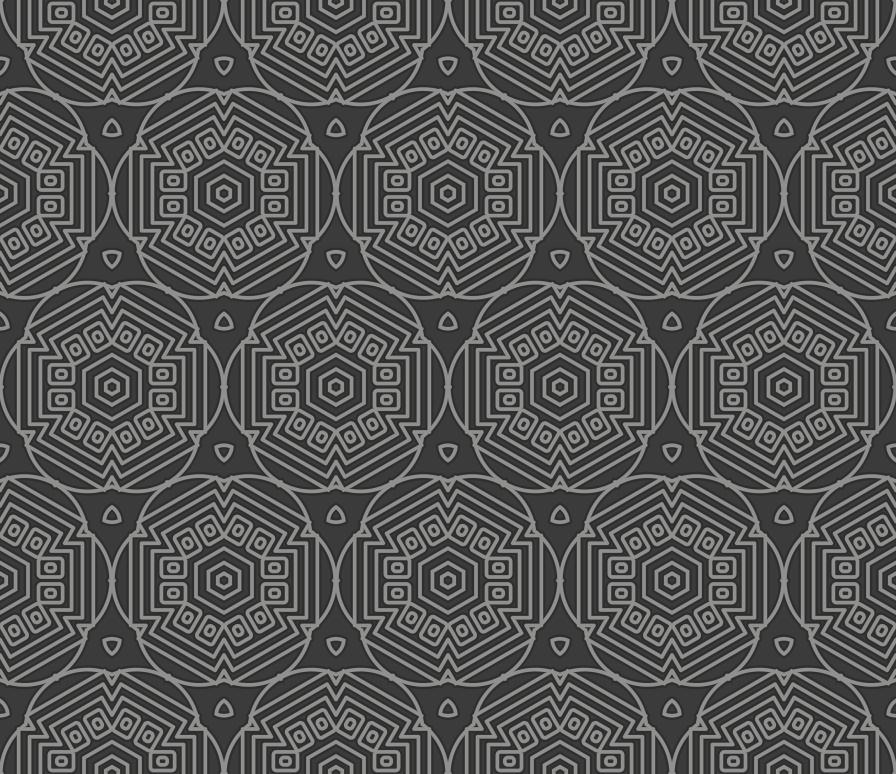
Give the GLSL for this pattern, as a WebGL 2 fragment shader.

```glsl
#version 300 es
precision highp float;
// Hexagonal lattice of scalloped medallions in grey line work on charcoal.

uniform vec2 u_resolution;
out vec4 fragColor;

// Repeats: medallions per row, and pairs of staggered rows
const vec2 REPEATS = vec2(4.0, 2.0);
const float SQRT3 = 1.7320508;

// Lengths in motif units; neighbouring centres are PITCH apart
const float PITCH = 288.0;
const float HALF_LINE = 2.4;
const vec3 HEXAGONS = vec3(8.0, 20.0, 36.0);   // apothems of the core rings
const vec2 TILE_CENTRE = vec2(65.0, 16.5);
const vec2 TILE_HALF = vec2(15.5, 12.0);
const vec2 TILE_CORE = vec2(6.0, 4.7);
const float TILE_ROUND = 4.0;
const int BANDS = 3;
const vec2 BAND_CORNER = vec2(92.0, 38.0);     // corner of the innermost band
const vec2 BAND_STEP = vec2(14.0, 10.0);
const float LOBE_CENTRE = 63.0;
const float LOBE_RADIUS = 80.0;
const float MARK_RADIUS = 23.3;                // arcs of the small triangles
const float MARK_OFFSET = 15.3;
const float KNOT_SIZE = 4.5;
const float HALO = 4.0;

const vec3 LINE_COLOUR = vec3(0.565, 0.565, 0.56);
const vec3 GROUND_COLOUR = vec3(0.23);
const vec3 HALO_COLOUR = vec3(0.18);

// Offset from the nearest centre of a triangular lattice of unit pitch
vec2 latticeOffset(vec2 p) {
    vec2 cell = vec2(1.0, SQRT3);
    vec2 a = p - cell * floor(p / cell + 0.5);
    vec2 q = p - 0.5 * cell;
    vec2 b = q - cell * floor(q / cell + 0.5);
    return dot(a, a) < dot(b, b) ? a : b;
}

// Fold the plane into the wedge from 0 to 30 degrees
vec2 foldWedge(vec2 p) {
    vec2 normal = vec2(-0.5, 0.5 * SQRT3);
    p = abs(p);
    p -= 2.0 * max(dot(p, normal), 0.0) * normal;
    return vec2(p.x, abs(p.y));
}

float segmentDistance(vec2 p, vec2 a, vec2 b) {
    vec2 pa = p - a, ba = b - a;
    return length(pa - ba * clamp(dot(pa, ba) / dot(ba, ba), 0.0, 1.0));
}

float roundBox(vec2 p, vec2 halfSize, float radius) {
    vec2 q = abs(p) - halfSize + radius;
    return length(max(q, 0.0)) + min(max(q.x, q.y), 0.0) - radius;
}

// Signed distance to the line work, negative inside a line
float medallion(vec2 p) {
    // Core of nested hexagons
    vec3 rings = abs(p.x - HEXAGONS);
    float d = min(rings.x, min(rings.y, rings.z));

    // Rounded tiles with a ring inside
    vec2 tile = p - TILE_CENTRE;
    d = min(d, abs(roundBox(tile, TILE_HALF, TILE_ROUND)));
    d = min(d, abs(roundBox(tile, TILE_CORE, TILE_ROUND)));

    // Hexagonal bands, notched at their corners
    for (int i = 0; i < BANDS; i++) {
        vec2 corner = BAND_CORNER + float(i) * BAND_STEP;
        vec2 notch = vec2(SQRT3 * corner.y, corner.y);
        d = min(d, segmentDistance(p, vec2(corner.x, 0.0), corner));
        d = min(d, segmentDistance(p, corner, notch));
    }

    // Scalloped rim
    d = min(d, abs(length(p - vec2(LOBE_CENTRE, 0.0)) - LOBE_RADIUS));

    // Curved triangle where three medallions meet
    vec2 junction = 0.5 * PITCH * vec2(1.0, 1.0 / SQRT3);
    vec2 arcCentre = junction + vec2(0.0, MARK_OFFSET);
    d = min(d, abs(length(p - arcCentre) - MARK_RADIUS));
    d -= HALF_LINE;

    // Knot where two rims touch
    vec2 knot = abs(p - vec2(0.5 * PITCH, 0.0));
    return min(d, 0.85 * knot.x + 0.5 * knot.y - KNOT_SIZE);
}

void main() {
    vec2 uv = gl_FragCoord.xy / u_resolution;
    vec2 lattice = uv * REPEATS * vec2(1.0, SQRT3) + vec2(0.5, 0.0);
    float d = medallion(foldWedge(latticeOffset(lattice) * PITCH));

    float pixel = PITCH * REPEATS.x / u_resolution.x;
    float ink = smoothstep(0.7, -0.7, d / pixel);
    vec3 ground = mix(HALO_COLOUR, GROUND_COLOUR, smoothstep(0.5 * HALO, HALO, d));
    fragColor = vec4(mix(ground, LINE_COLOUR, ink), 1.0);
}
```
